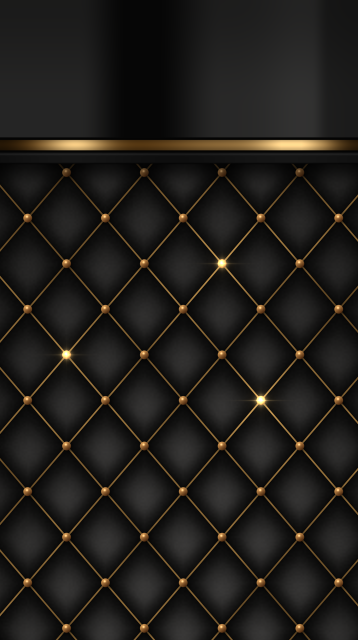
Reproduce this background procedurally as a WebGL 2 fragment shader.

```glsl
#version 300 es
precision highp float;
// Black quilted leather with gold seams and studs under a glossy panel with a gold band.
uniform vec2 u_resolution;
out vec4 outColor;

const vec2 CELL = vec2(0.2172, 0.2547);   // stud spacing, in canvas widths
const vec2 FIRST_STUD = vec2(0.186, 0.482);

float hash(vec2 p) {
  return fract(sin(dot(p, vec2(127.1, 311.7))) * 43758.5453);
}

float noise(vec2 p) {
  vec2 i = floor(p), f = fract(p);
  f = f * f * (3.0 - 2.0 * f);
  return mix(mix(hash(i), hash(i + vec2(1, 0)), f.x),
             mix(hash(i + vec2(0, 1)), hash(i + vec2(1, 1)), f.x), f.y);
}

float bump(float x, float center, float width) {
  float t = (x - center) / width;
  return exp(-t * t);
}

// Coverage of the band from lo to hi, with soft edges
float band(float y, float lo, float hi, float aa) {
  return smoothstep(lo - aa, lo + aa, y) * (1.0 - smoothstep(hi - aa, hi + aa, y));
}

vec3 quilt(vec2 p, float px) {
  // Seams run where either diagonal coordinate is whole; studs sit where both are
  vec2 q = (p - FIRST_STUD) / CELL;
  vec2 diag = vec2(q.x + q.y, q.x - q.y);
  vec2 knot = round(diag);
  vec2 off = diag - knot;
  vec2 seam = abs(off) / length(1.0 / CELL);
  float seamDist = min(seam.x, seam.y);

  // Padded diamonds, lighter a little below their middle
  vec2 f = fract(diag) - 0.5;
  vec2 c = vec2(f.x + f.y, f.x - f.y);
  float pad = exp(-2.6 * dot(c - vec2(0.0, 0.14), c - vec2(0.0, 0.14)));
  pad *= smoothstep(0.0, 0.05, seamDist) * 0.65 + 0.35;
  float level = mix(0.125, 0.18, smoothstep(0.5, 1.5, p.y));
  level *= 1.0 - 0.3 * pow(abs(2.0 * p.x - 1.0), 3.0);
  vec3 col = vec3(0.04, 0.039, 0.037) + level * pad * vec3(1.0, 0.985, 0.98);
  col += 0.012 * (noise(p * 190.0) - 0.5);
  col *= 1.0 - 0.6 * exp(-seamDist / 0.006);

  // Light around the three glinting studs
  float glow = 0.0, glint = 0.0;
  for (int i = 0; i < 3; i++) {
    vec2 at = i == 0 ? vec2(2.0, 1.0) : i == 1 ? vec2(0.0, 2.0) : vec2(2.5, 2.5);
    float power = i == 2 ? 1.0 : 0.75;
    vec2 d = (q - at) * CELL;
    glow += power * exp(-dot(d, d) / 0.022);
    glint += power * (exp(-dot(d, d) / 0.00016) + 0.25 * exp(-length(d) / 0.018)
           + 0.6 * exp(-abs(d.x) / 0.022 - abs(d.y) / 0.0018)
           + 0.35 * exp(-abs(d.y) / 0.011 - abs(d.x) / 0.0018));
  }

  // Gold seams
  float shine = 0.32 + 0.4 * noise(p * 6.0 + 3.0) + 0.45 * glow;
  shine *= smoothstep(0.4, 0.75, p.y) * 0.4 + 0.6;
  vec3 seamGold = mix(vec3(0.2, 0.13, 0.05), vec3(0.82, 0.63, 0.34), shine);
  col = mix(col, seamGold, 0.9 * (1.0 - smoothstep(0.0023 - 0.6 * px, 0.0023 + 0.6 * px, seamDist)));

  // Studs: shaded balls lit from the upper left
  vec2 s = 0.5 * vec2(off.x + off.y, off.x - off.y) * CELL;
  float r = length(s);
  col *= 1.0 - 0.7 * exp(-dot(s - 0.003, s - 0.003) / 0.00022);
  float lit = clamp(0.5 - dot(s, vec2(0.55, 0.75)) / 0.024, 0.0, 1.0);
  vec3 ball = mix(vec3(0.26, 0.13, 0.04), vec3(0.86, 0.62, 0.34), lit);
  ball += vec3(0.5, 0.45, 0.35) * exp(-dot(s + vec2(0.002, 0.004), s + vec2(0.002, 0.004)) / 0.000012);
  col = mix(col, ball, 1.0 - smoothstep(0.0122 - 0.7 * px, 0.0122 + 0.7 * px, r));

  // Shadow cast by the panel, then the glints on top
  col *= mix(0.4, 1.0, smoothstep(0.455, 0.53, p.y));
  return col + glint * vec3(1.0, 0.82, 0.5);
}

vec3 panel(vec2 p) {
  float left = 0.115 * (1.0 - smoothstep(0.22, 0.36, p.x));
  float right = 0.125 * smoothstep(0.43, 0.62, p.x) + 0.035 * bump(p.x, 0.84, 0.1);
  right *= 1.0 - 0.4 * smoothstep(0.87, 0.92, p.x);
  float fade = mix(0.72, 1.08, smoothstep(0.0, 0.3, p.y));
  return (vec3(0.022) + (left + right) * fade) * vec3(1.0, 0.995, 0.985);
}

vec3 goldBand(vec2 p) {
  float shine = bump(p.x, 0.21, 0.09) + 1.1 * bump(p.x, 0.82, 0.1) + 0.35 * bump(p.x, 0.62, 0.16);
  vec3 gold = mix(vec3(0.28, 0.17, 0.04), vec3(0.93, 0.77, 0.5), min(shine, 1.1));
  gold *= 1.0 - 0.5 * smoothstep(0.12, 0.0, p.x) - 0.45 * smoothstep(0.9, 1.0, p.x);
  return gold * (0.75 + 0.3 * bump(p.y, 0.404, 0.012));
}

void main() {
  vec2 uv = gl_FragCoord.xy / u_resolution;
  vec2 p = vec2(uv.x, (1.0 - uv.y) * 1.788);   // y runs down from the top
  float px = 1.0 / u_resolution.x;
  vec3 col = quilt(p, px);

  // Dark ledge below the band, with a faint upper rim
  float sheen = 0.04 + 0.045 * bump(p.x, 0.2, 0.2) + 0.045 * bump(p.x, 0.8, 0.25);
  vec3 ledge = vec3(sheen) + 0.05 * bump(p.y, 0.431, 0.003);
  ledge *= smoothstep(0.46, 0.452, p.y);
  col = mix(col, ledge, band(p.y, 0.38, 0.458, px));
  col = mix(col, panel(p), 1.0 - smoothstep(0.385 - px, 0.385 + px, p.y));
  col = mix(col, vec3(0.015), band(p.y, 0.384, 0.426, px));
  col = mix(col, goldBand(p), band(p.y, 0.391, 0.42, 0.7 * px));
  outColor = vec4(clamp(col, 0.0, 1.0), 1.0);
}
```
